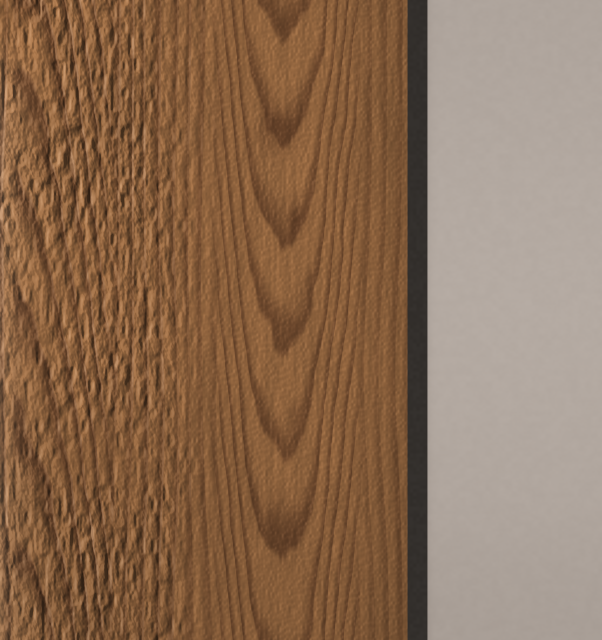
Give the GLSL for this texture, as a Shadertoy shader.

```glsl
const float WOOD_EDGE = 0.677;
const float STRIP_EDGE = 0.710;
const float EDGE_SOFT = 0.0015;
const float HEART_X = 0.472;      // axis of the pointed arches
const float HEART_PERIOD = 0.165;
const float HEART_START = 0.075;
const float HEART_KNEE = 0.07;
const float KNOT_X = 0.025;       // axis of the rounded arches
const float KNOT_PERIOD = 0.18;
const float KNOT_START = 0.10;
const float KNOT_KNEE = 0.11;
const float STRIPE_COUNT = 40.0;  // straight grain lines per canvas
const float RELIEF_STEP = 0.003;
const float RELIEF_GAIN = 0.62;
const vec3 WOOD_LIGHT = vec3(0.560, 0.387, 0.240);
const vec3 WOOD_DARK = vec3(0.300, 0.185, 0.115);
const vec3 WOOD_GLINT = vec3(0.80, 0.62, 0.46);
const vec3 STRIP_COLOR = vec3(0.200, 0.185, 0.172);
const vec3 PANEL_COLOR = vec3(0.692, 0.652, 0.620);
const vec2 BLOTCHES[3] = vec2[3](vec2(0.465, 0.350), vec2(0.458, 0.205), vec2(0.458, 0.815));

float hash(vec2 p) {
    vec3 q = fract(vec3(p.xyx) * 0.1031);
    q += dot(q, q.yzx + 33.33);
    return fract((q.x + q.y) * q.z);
}

float noise(vec2 p) {
    vec2 i = floor(p), f = fract(p);
    f = f * f * (3.0 - 2.0 * f);
    return mix(mix(hash(i), hash(i + vec2(1, 0)), f.x),
               mix(hash(i + vec2(0, 1)), hash(i + vec2(1, 1)), f.x), f.y);
}

float fbm(vec2 p) {
    float sum = 0.0, weight = 0.5;
    for (int i = 0; i < 3; i++) {
        sum += weight * noise(p);
        p = p * 2.03 + 17.1;
        weight *= 0.5;
    }
    return sum / 0.875;
}

// Slow rise to a dark late-wood line, then a quick drop
float ring(float phase, float start) {
    float f = fract(phase);
    return smoothstep(start, 0.88, f) * (1.0 - smoothstep(0.88, 1.0, f));
}

// Power curve that continues as a straight line beyond the knee
float archRise(float d, float gain, float power, float knee) {
    float atInner = gain * pow(min(d, knee), power);
    return atInner + power * gain * pow(knee, power - 1.0) * max(d - knee, 0.0);
}

// Darkness of the growth rings; p.y runs downward
float grain(vec2 p) {
    float wobble = fbm(p * vec2(9.0, 5.0)) - 0.5;
    float ragged = fbm(p * vec2(42.0, 16.0) + 5.0) - 0.5;

    float d = abs(p.x - HEART_X + 0.012 * wobble);
    float heartLevel = p.y + 1.2 * d + archRise(d, 6000.0, 4.0, HEART_KNEE) + 0.07 * wobble + 0.05 * ragged;
    float heart = ring((heartLevel - HEART_START) / HEART_PERIOD, 0.45);

    float k = max(p.x - KNOT_X + 0.025 * wobble, 0.0);
    float knotLevel = p.y - archRise(k, 34.0, 2.0, KNOT_KNEE) + 0.12 * wobble + 0.07 * ragged;
    float knot = ring((KNOT_START - knotLevel) / KNOT_PERIOD, 0.4);

    float bow = 0.025 * (noise(vec2(p.x * 5.0, p.y * 2.0 + 3.0)) - 0.5);
    float stripePhase = (p.x + bow) * STRIPE_COUNT + 0.7 * noise(vec2(p.x * 24.0, p.y * 3.0));
    float stripes = ring(stripePhase, 0.3) * (0.45 + 0.55 * noise(vec2(p.x * 30.0, p.y * 5.0)));

    float knotZone = smoothstep(0.015, 0.035, p.x) * (1.0 - smoothstep(0.16, 0.21, p.x));
    float heartZone = smoothstep(0.34, 0.38, p.x) * (1.0 - smoothstep(0.58, 0.61, p.x));
    float dark = mix(stripes * mix(1.0, 0.65, smoothstep(0.2, 0.5, p.x)), knot, knotZone);
    dark = mix(dark, heart * 0.85, heartZone);

    // Feathered stains inside the arches
    float fingers = smoothstep(0.25, 0.7, noise(vec2(p.x * 55.0, p.y * 9.0)));
    for (int i = 0; i < 3; i++) {
        vec2 q = (p - BLOTCHES[i]) / vec2(0.033, 0.034);
        dark += 0.6 * fingers * exp(-dot(q, q));
    }
    return clamp(dark, 0.0, 1.0);
}

// Surface height: rough at the left, almost smooth at the right
float surface(vec2 p, float rough) {
    float pores = fbm(p * vec2(125.0, 60.0));
    float pits = smoothstep(0.45, 0.95, noise(p * vec2(105.0, 48.0) + 31.0));
    return rough * (pores - 0.8 * pits - 0.45 * grain(p)) + 0.13 * noise(p * vec2(260.0, 210.0));
}

vec3 woodColor(vec2 p) {
    float rough = mix(1.0, 0.08, smoothstep(0.20, 0.38, p.x)) * (0.45 + 0.9 * noise(p * vec2(18.0, 7.0)));
    float dark = grain(p);
    float slope = surface(p + vec2(RELIEF_STEP, 0.5 * RELIEF_STEP), rough) - surface(p, rough);

    vec3 color = mix(WOOD_LIGHT, WOOD_DARK, 0.70 * dark);
    float fiber = noise(vec2(p.x * 210.0, p.y * 14.0)) - 0.5;
    float cloud = fbm(p * vec2(6.0, 4.0) + 8.0) - 0.5;
    color *= 1.0 + 0.12 * fiber + 0.10 * cloud;

    // Light from the left catches the relief
    color = mix(color, WOOD_GLINT, clamp(slope * RELIEF_GAIN * 1.3, 0.0, 0.65));
    color *= 1.0 + clamp(slope * RELIEF_GAIN * 1.6, -0.5, 0.1);
    color += 0.08 * exp(-p.x / 0.03) * smoothstep(0.0, 0.2, p.y);

    float shade = 1.0 - 0.09 * smoothstep(0.5, 1.0, p.y) - 0.10 * smoothstep(0.55, 0.677, p.x);
    return color * shade;
}

vec3 panelColor(vec2 p) {
    float h = (p.y - 0.45) / 0.35;
    float glow = 0.03 * exp(-h * h) - 0.015;
    float mottling = 0.02 * (fbm(p * vec2(90.0, 110.0)) - 0.5);
    float seam = 0.04 * exp(-max(p.x - STRIP_EDGE, 0.0) / 0.006);
    return PANEL_COLOR + glow + mottling - seam - 0.02 * smoothstep(0.75, 1.0, p.y);
}

void mainImage(out vec4 fragColor, in vec2 fragCoord) {
    vec2 p = fragCoord / iResolution.xy;
    p.y = 1.0 - p.y;
    vec3 strip = STRIP_COLOR + 0.02 * (noise(p * 180.0) - 0.5);
    vec3 color = mix(woodColor(p), strip, smoothstep(-EDGE_SOFT, EDGE_SOFT, p.x - WOOD_EDGE));
    color = mix(color, panelColor(p), smoothstep(-EDGE_SOFT, EDGE_SOFT, p.x - STRIP_EDGE));
    fragColor = vec4(clamp(color, 0.0, 1.0), 1.0);
}
```
